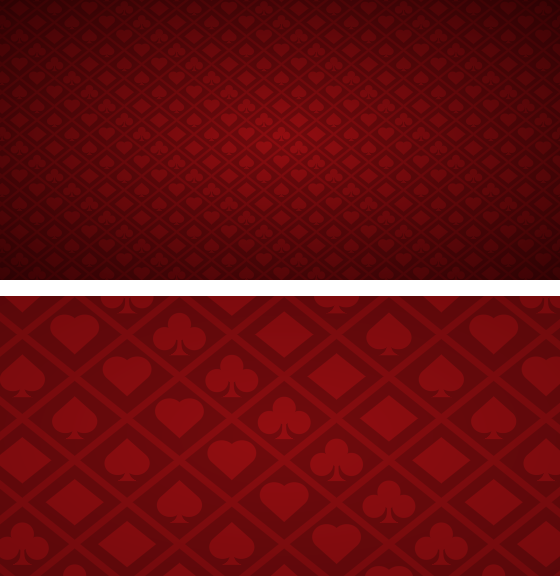
Top, the full canvas; bottom, a detail of the centre.
This pattern is drawn by a Shadertoy shader. Its source:

```glsl
#define CELL vec2(0.1247, 0.0998)
#define CENTRE vec2(0.005, 0.021)
#define SUIT_SIZE 0.026
#define LINE_HALF 0.0041
#define LINE_GAIN 0.23
#define SUIT_GAIN 0.31
#define FELT_MID vec3(0.44, 0.040, 0.050)
#define FELT_RIM vec3(0.175, 0.007, 0.012)

float heart(vec2 p) {
    p = p / vec2(1.85, 1.65) + vec2(0.0, 0.55);
    p.x = abs(p.x);
    float d;
    if (p.x + p.y > 1.0) {
        d = length(p - vec2(0.25, 0.75)) - 0.3536;
    } else {
        vec2 notch = p - vec2(0.0, 1.0);
        vec2 side = p - 0.5 * max(p.x + p.y, 0.0);
        d = sqrt(min(dot(notch, notch), dot(side, side))) * sign(p.x - p.y);
    }
    return d * 1.7;
}

// Stem that flares into a foot at y = -0.95
float stem(vec2 p) {
    float flare = clamp(-p.y, 0.0, 0.95);
    float halfWidth = 0.09 + 0.5 * pow(flare, 6.0);
    return max(abs(p.x) - halfWidth, abs(p.y + 0.45) - 0.5);
}

float spade(vec2 p) {
    vec2 leaf = vec2(p.x, 0.17 - p.y) * 1.08;
    return min(heart(leaf), stem(p));
}

float club(vec2 p) {
    float top = length(p - vec2(0.0, 0.46)) - 0.53;
    float sides = length(vec2(abs(p.x) - 0.68, p.y + 0.19)) - 0.53;
    float middle = length(p) - 0.28;
    return min(min(top, sides), min(middle, stem(p)));
}

float diamond(vec2 p) {
    p = abs(p) / vec2(1.33, 1.06);
    return (p.x + p.y - 1.0) * 0.83;
}

float suitDistance(vec2 p, float suit) {
    if (suit < 0.5) return club(p);
    if (suit < 1.5) return diamond(p);
    if (suit < 2.5) return spade(p);
    return heart(p);
}

float coverage(float d, float pixel) {
    return 1.0 - smoothstep(-0.7 * pixel, 0.7 * pixel, d);
}

void mainImage(out vec4 fragColor, in vec2 fragCoord) {
    float pixel = 1.0 / iResolution.y;
    vec2 uv = fragCoord / iResolution.xy;
    vec2 p = (fragCoord - 0.5 * iResolution.xy) * pixel - CENTRE;

    // Diagonal lattice: suits stay constant along falling diagonals
    vec2 s = p / CELL;
    vec2 lattice = vec2(s.x + s.y, s.x - s.y);
    vec2 id = floor(lattice + 0.5);
    vec2 offset = lattice - id;
    vec2 local = 0.5 * vec2(offset.x + offset.y, offset.x - offset.y) * CELL;

    // Trellis lines and suit shapes
    float edge = 0.5 - max(abs(offset.x), abs(offset.y));
    float lineDist = edge / length(1.0 / CELL) - LINE_HALF;
    float suitDist = suitDistance(local / SUIT_SIZE, mod(id.x, 4.0)) * SUIT_SIZE;
    float gain = max(LINE_GAIN * coverage(lineDist, pixel),
                     SUIT_GAIN * coverage(suitDist, pixel));

    // Elliptical spotlight on the felt
    float radius = length(uv * 2.0 - 1.0) / sqrt(2.0);
    vec3 felt = mix(FELT_MID, FELT_RIM, radius);
    fragColor = vec4(felt * (1.0 + gain), 1.0);
}
```
